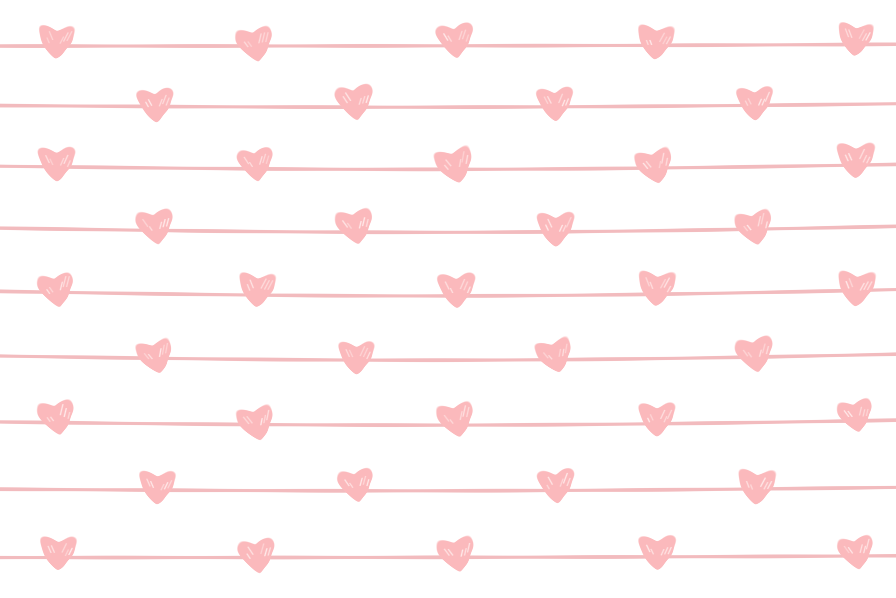
A WebGL 1 fragment shader for this pattern:

```glsl
precision highp float;
uniform vec2 u_resolution;

float hash(vec2 p) {
  vec3 q = fract(vec3(p.xyx) * vec3(0.1031, 0.1030, 0.0973));
  q += dot(q, q.yzx + 33.33);
  return fract((q.x + q.y) * q.z);
}

float segment(vec2 p, vec2 a, vec2 b) {
  vec2 d = b - a;
  return length(p - a - d * clamp(dot(p - a, d) / dot(d, d), 0.0, 1.0));
}

// Ellipse sheared upwards on both sides, with a softened tip and wobbly rim
float heart(vec2 p, float seed) {
  float x = sqrt(p.x * p.x + 0.008);
  float wobble = 0.03 * sin(3.0 * p.x + 5.0 * p.y + 6.28 * seed);
  return length(vec2(p.x, p.y - x)) - 1.0 + wobble;
}

// Thin uncovered pen strokes: three in the right lobe, two in the left
float scratches(vec2 p, vec2 id, float blur) {
  float amount = 0.0;
  for (int i = 0; i < 5; i++) {
    float k = float(i);
    float left = step(2.5, k);
    float r = hash(id + vec2(7.3 * k, 3.1));
    vec2 q = vec2(p.x * (1.0 - 2.0 * left), p.y);
    vec2 a = vec2(0.22 + 0.19 * (k - 3.0 * left), 0.1 + 0.35 * r);
    vec2 b = a + vec2(0.22, 0.6) * (0.6 + 0.5 * r - 0.2 * left);
    float stroke = 1.0 - smoothstep(-blur, blur, segment(q, a, b) - 0.035);
    amount = max(amount, stroke * (0.45 + 0.55 * hash(id + vec2(k, 19.7))));
  }
  return amount;
}

void main() {
  // Canvas height is 100 units, measured from the top
  float pixel = 100.0 / u_resolution.y;
  vec2 p = gl_FragCoord.xy * pixel;
  p.y = 100.0 - p.y;
  float across = gl_FragCoord.x / u_resolution.x;
  vec3 color = vec3(1.0);

  for (int i = 0; i < 9; i++) {
    float row = float(i);

    // Hand-drawn string: middle rows sag, right ends lift slightly
    float sag = sin(row * 0.3927) * (0.8 * sin(3.1416 * across) - 0.4);
    float lift = 0.3 * across * across * across;
    float stringY = 7.7 + 10.02 * row + 0.084 * row * row + sag - lift;
    float line = abs(p.y - stringY) - 0.29 - 0.03 * sin(p.x * 0.23 + row * 2.0);
    color = mix(color, vec3(0.95, 0.735, 0.745),
                1.0 - smoothstep(-0.6 * pixel, 0.6 * pixel, line));

    // Hearts, shifted half a step on every other row
    float start = 9.4 + 16.6 * mod(row, 2.0) + 0.04 * row;
    float column = floor((p.x - start) / 33.4 + 0.5);
    vec2 id = vec2(column + 3.0, row + 5.0);
    float seed = hash(id);
    vec2 center = vec2(start + column * 33.4,
                       stringY + 0.1 + 0.8 * (hash(id + 11.0) - 0.5));
    vec2 q = vec2(p.x - center.x, center.y - p.y);
    float tilt = mix(-0.1, 0.28, seed);
    q = mat2(cos(tilt), -sin(tilt), sin(tilt), cos(tilt)) * q;
    q /= vec2(3.05, 2.4) * mix(0.96, 1.04, hash(id + 23.0));

    float blur = pixel * 0.28;
    float fill = 1.0 - smoothstep(-blur, blur, heart(q, seed));
    vec3 pink = mix(vec3(0.985, 0.727, 0.737), vec3(1.0, 0.93, 0.93),
                    scratches(q, id, blur));
    color = mix(color, pink, fill);
  }

  gl_FragColor = vec4(color, 1.0);
}
```
